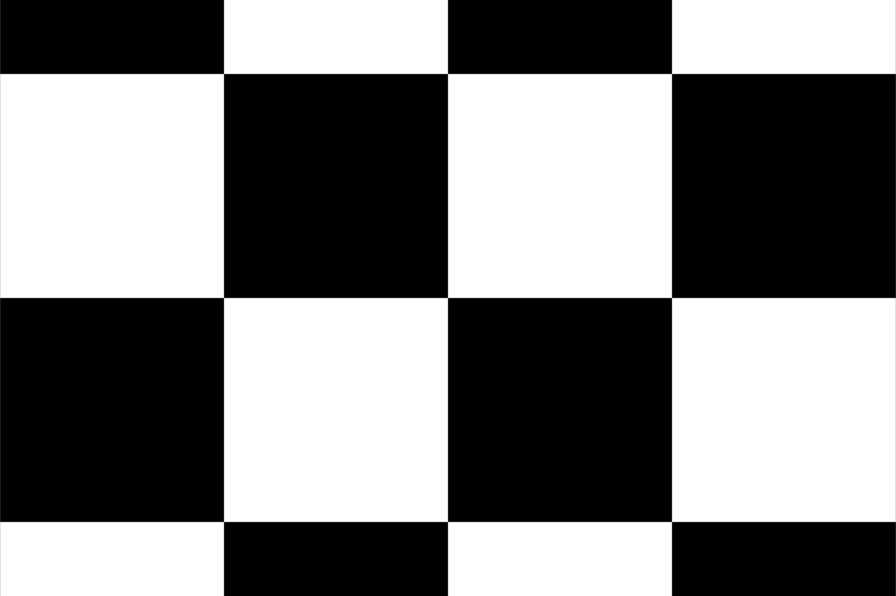
Write a WebGL 2 fragment shader that draws this pattern.

```glsl
#version 300 es
precision highp float;
// A checkerboard of black and white squares, four across, with a corner
// where four squares meet at the canvas centre. Two signed triangle waves
// give the edge distances; their softened signs multiply into the checks.

uniform vec2 u_resolution;
out vec4 fragColor;

const float SQUARES_ACROSS = 4.0;
const float EDGE_SOFTNESS = 0.85;   // half-width of the smoothing, in pixels
const vec3 DARK = vec3(0.0);
const vec3 LIGHT = vec3(1.0);

// Signed distance to the nearest grid line: positive in even cells.
vec2 edgeDistance(vec2 p) {
    return 0.5 - abs(mod(p + 0.5, 2.0) - 1.0);
}

void main() {
    // Centred coordinates, one unit per square
    float scale = SQUARES_ACROSS / u_resolution.x;
    vec2 p = (gl_FragCoord.xy - 0.5 * u_resolution) * scale;

    // Smoothed sign of each axis, from -1 to 1
    float soft = EDGE_SOFTNESS * scale;
    vec2 side = 2.0 * smoothstep(-soft, soft, edgeDistance(p)) - 1.0;

    // Squares are light where both signs agree
    float check = 0.5 + 0.5 * side.x * side.y;
    fragColor = vec4(mix(DARK, LIGHT, check), 1.0);
}
```
